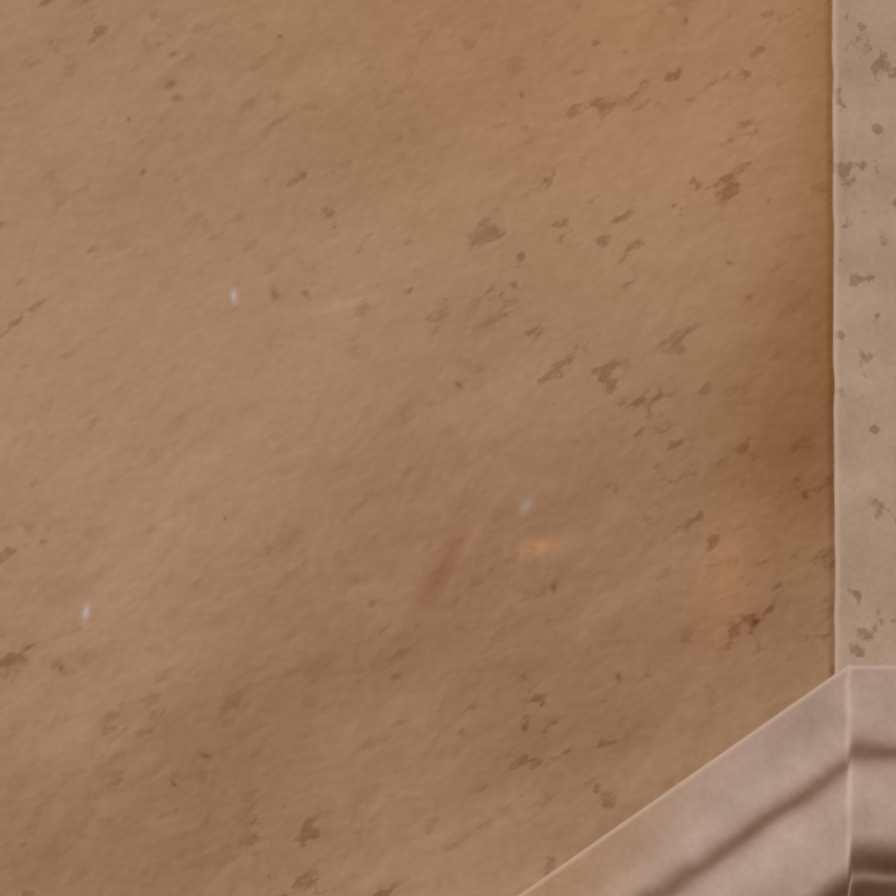
Write a WebGL 2 fragment shader that draws this texture.

```glsl
#version 300 es
precision highp float;
// Weathered ochre plaster wall meeting a pale stone pilaster and a sloping moulded sill.
uniform vec2 u_resolution;
out vec4 fragColor;

#define CORNER vec2(0.932, 0.248)
#define SILL_NORMAL vec2(0.573, -0.820)
#define MITRE_X 0.948
#define MOTTLE 0.075
#define GRAIN 0.024
#define PIT_DEPTH 0.085
#define RELIEF 0.10
#define WALL_TAN vec3(0.622, 0.482, 0.372)
#define STONE vec3(0.650, 0.540, 0.455)
#define SILL_PINK vec3(0.655, 0.550, 0.490)
#define GROOVE_BROWN vec3(0.430, 0.315, 0.245)
#define EDGE_LIGHT vec3(0.750, 0.640, 0.560)

float hash(vec2 p) {
  return fract(sin(dot(p, vec2(127.1, 311.7))) * 43758.5453);
}

float noise(vec2 p) {
  vec2 i = floor(p), f = fract(p);
  f = f * f * (3.0 - 2.0 * f);
  return mix(mix(hash(i), hash(i + vec2(1, 0)), f.x),
             mix(hash(i + vec2(0, 1)), hash(i + vec2(1, 1)), f.x), f.y);
}

float fbm(vec2 p) {
  float sum = 0.0, amp = 0.5;
  for (int i = 0; i < 5; i++) {
    sum += amp * noise(p);
    p = mat2(1.6, 1.2, -1.2, 1.6) * p + 7.3;
    amp *= 0.5;
  }
  return sum;
}

// Soft elliptical spot, tilted by an angle.
float spot(vec2 p, vec2 centre, vec2 radius, float angle) {
  float c = cos(angle), s = sin(angle);
  vec2 q = mat2(c, -s, s, c) * (p - centre) / radius;
  return exp(-dot(q, q));
}

// Gaussian ridge across a signed distance.
float band(float d, float centre, float width) {
  float t = (d - centre) / width;
  return exp(-t * t);
}

// Coordinates stretched along the trowel strokes, rising to the right.
vec2 strokes(vec2 p) {
  return vec2(dot(p, vec2(0.82, 0.57)) * 0.55, dot(p, vec2(-0.57, 0.82)));
}

float plasterHeight(vec2 p) {
  vec2 q = strokes(p) + 0.025 * vec2(noise(p * 13.0), noise(p * 13.0 + 31.0));
  return fbm(q * 24.0);
}

vec3 wallColour(vec2 p) {
  vec3 col = WALL_TAN;
  // Broad stains and light
  col += vec3(0.018, 0.018, 0.025) * spot(p, vec2(0.05, 0.62), vec2(0.40, 0.35), 0.0);
  col += vec3(0.010, 0.006, -0.014) * spot(p, vec2(0.70, 1.0), vec2(0.40, 0.28), 0.0);
  col -= vec3(0.042, 0.042, 0.040) * spot(p, vec2(0.68, 0.36), vec2(0.30, 0.22), 0.4);
  col -= vec3(0.028, 0.028, 0.026) * spot(p, vec2(0.28, 0.14), vec2(0.28, 0.16), 0.5);
  col -= vec3(0.070, 0.080, 0.095) * spot(p, vec2(0.92, 0.56), vec2(0.11, 0.20), -0.15);
  col -= vec3(0.050, 0.060, 0.080) * spot(p, vec2(0.94, 0.90), vec2(0.05, 0.25), 0.0);
  col += vec3(0.055, 0.035, 0.018) * spot(p, vec2(0.81, 0.35), vec2(0.035, 0.085), -0.25);
  // Mottling and relief lit from the upper left
  float roughness = mix(1.25, 0.75, smoothstep(0.3, 0.7, p.y));
  float h = plasterHeight(p);
  float slope = h - plasterHeight(p + vec2(-0.004, 0.005));
  col += MOTTLE * roughness * (fbm(strokes(p) * 9.0 + 4.0) - 0.48);
  col += RELIEF * roughness * slope;
  col += GRAIN * (noise(strokes(p) * 210.0) - 0.5);
  // Pits gathered into uneven clusters
  float cluster = smoothstep(0.42, 0.68, fbm(p * 6.0 + 11.0));
  float pit = smoothstep(0.60, 0.77, fbm(strokes(p) * 62.0 + 3.0));
  col -= PIT_DEPTH * vec3(0.95, 1.0, 0.95) * pit * (0.25 + 0.75 * cluster);
  // Scattered chips
  for (int i = 0; i < 24; i++) {
    float k = float(i);
    vec2 at = vec2(hash(vec2(k, 2.0)) * 0.92, hash(vec2(k, 5.0)));
    vec2 size = vec2(0.004, 0.0025) * (0.7 + 1.4 * hash(vec2(k, 9.0)));
    col -= vec3(0.075, 0.085, 0.080) * spot(p, at, size, 6.28 * hash(vec2(k, 13.0)));
  }
  // Pale nicks, raised flake and scraped ridge
  float nick = spot(p, vec2(0.261, 0.670), vec2(0.004, 0.007), 0.0)
             + spot(p, vec2(0.096, 0.317), vec2(0.004, 0.009), -0.2)
             + 0.5 * spot(p, vec2(0.587, 0.435), vec2(0.007, 0.011), -0.5);
  col = mix(col, vec3(0.73, 0.68, 0.66), 0.75 * min(nick, 1.0));
  col += vec3(0.095, 0.055, 0.025) * spot(p, vec2(0.598, 0.389), vec2(0.028, 0.010), 0.1);
  col += vec3(0.040, 0.032, 0.022) * spot(p, vec2(0.525, 0.393), vec2(0.055, 0.007), 1.05);
  col -= vec3(0.040, 0.060, 0.060) * spot(p, vec2(0.492, 0.362), vec2(0.045, 0.013), 1.05);
  col += vec3(0.040, 0.030, 0.018) * spot(p, vec2(0.385, 0.660), vec2(0.050, 0.006), 0.25);
  return col;
}

vec3 sillColour(vec2 p, float d) {
  vec3 col = mix(WALL_TAN + 0.02, SILL_PINK, smoothstep(0.62, 0.88, p.x + d));
  float wobble = d + 0.010 * (noise(p * 28.0) - 0.5);
  col += 0.035 * band(wobble, 0.060, 0.018) + 0.045 * band(wobble, 0.125, 0.024);
  col = mix(col, GROOVE_BROWN, 0.72 * band(wobble, 0.089, 0.010));
  col = mix(col, GROOVE_BROWN * 0.82, smoothstep(0.175, 0.208, wobble));
  col += 0.16 * band(wobble, 0.222, 0.006);
  col += 0.09 * (fbm(p * 22.0) - 0.48) + GRAIN * (noise(p * 180.0) - 0.5);
  return col + 0.07 * band(p.x, MITRE_X + 0.006 * (noise(p * 30.0) - 0.5), 0.004);
}

void main() {
  vec2 p = gl_FragCoord.xy / u_resolution;
  float aa = 1.2 / min(u_resolution.x, u_resolution.y);
  float pilaster = p.x - CORNER.x + 0.004 * (p.y - CORNER.y) + 0.002 * (noise(p * 35.0) - 0.5);
  float sloped = dot(p - CORNER, SILL_NORMAL);
  float level = 0.009 + 0.93 * (CORNER.y - p.y);
  float sill = mix(sloped, level, smoothstep(MITRE_X - 0.004, MITRE_X + 0.004, p.x));

  vec3 col = wallColour(p);
  // Upright stone with a thin bright arris
  vec3 stone = STONE + 0.09 * (fbm(p * 24.0) - 0.48) + GRAIN * (noise(p * 190.0) - 0.5);
  stone -= 0.10 * smoothstep(0.62, 0.76, fbm(p * 48.0 + 17.0));
  stone = mix(stone, EDGE_LIGHT, 0.55 * band(pilaster, 0.003, 0.003));
  col -= 0.06 * band(pilaster, -0.003, 0.004);
  col = mix(col, stone, smoothstep(-aa, aa, pilaster));
  // Sill with its lit upper edge
  vec3 ledge = sillColour(p, sill);
  ledge = mix(ledge, EDGE_LIGHT, 0.75 * band(sill, 0.002, 0.003));
  col = mix(col, ledge, smoothstep(-aa, aa, sill));
  fragColor = vec4(clamp(col, 0.0, 1.0), 1.0);
}
```
